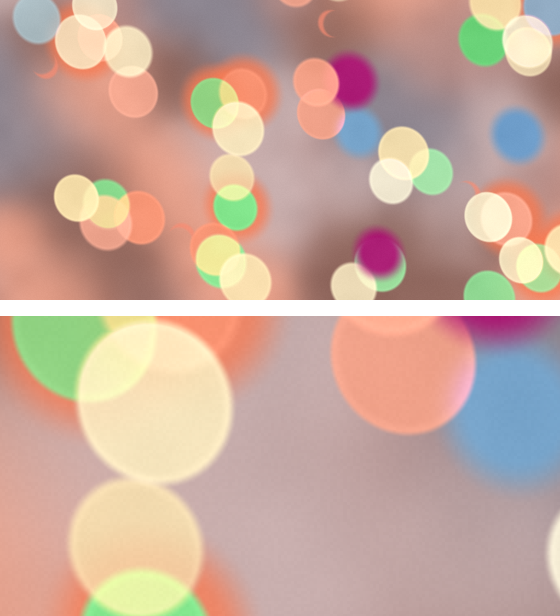
Top: the whole. Bottom: its middle third, enlarged.
Reproduce this background procedurally as a WebGL 1 fragment shader.

```glsl
precision highp float;

uniform vec2 u_resolution;

#define CLUSTERS 18
#define CHAIN 3
#define GLOWS 40
#define DISC_RADIUS 0.083
#define EDGE_SOFTNESS 0.006
#define DISC_OPACITY 0.95
#define KEEP_CHANCE 0.86
#define HALO_CHANCE 0.20
#define SLIVERS 4
#define GRAIN 0.012

const vec3 MAUVE = vec3(0.71, 0.55, 0.53);
const vec3 BROWN = vec3(0.54, 0.38, 0.34);
const vec3 PEACH = vec3(0.94, 0.64, 0.54);
const vec3 MIST = vec3(0.79, 0.70, 0.70);
const vec3 SLATE = vec3(0.53, 0.52, 0.57);
const vec3 EMBER = vec3(0.98, 0.48, 0.32);

float hash(vec2 p) {
  vec3 q = fract(vec3(p.xyx) * 0.1031);
  q += dot(q, q.yzx + 33.33);
  return fract((q.x + q.y) * q.z);
}

float noise(vec2 p) {
  vec2 cell = floor(p), f = fract(p);
  f = f * f * (3.0 - 2.0 * f);
  float low = mix(hash(cell), hash(cell + vec2(1.0, 0.0)), f.x);
  float high = mix(hash(cell + vec2(0.0, 1.0)), hash(cell + 1.0), f.x);
  return mix(low, high, f.y);
}

// Evenly spread point in the unit square
vec2 spread(float i) {
  return fract(vec2(0.13, 0.42) + i * vec2(0.7549, 0.5698));
}

vec3 glowColour(float pick) {
  if (pick < 0.28) return MAUVE;
  if (pick < 0.50) return BROWN;
  if (pick < 0.72) return PEACH;
  if (pick < 0.88) return MIST;
  return SLATE;
}

// Out-of-focus surroundings: a smooth blend of wide glows
vec3 backdrop(vec2 p, vec2 canvas) {
  vec3 sum = MAUVE * 0.12;
  float total = 0.12;
  for (int i = 0; i < GLOWS; i++) {
    float id = float(i);
    vec2 q = p - (spread(id + 90.0) * 1.2 - 0.1) * canvas;
    float size = mix(0.09, 0.19, hash(vec2(id, 11.0)));
    float weight = exp(-dot(q, q) / (size * size));
    sum += weight * glowColour(hash(vec2(id, 12.0)));
    total += weight;
  }
  return sum / total + 0.03 * (noise(p * 14.0) - 0.5);
}

// Lamp colour, chosen by share and varied by shade
vec3 lampColour(float pick, float shade) {
  if (pick < 0.42) return mix(vec3(1.00, 0.90, 0.66), vec3(0.96, 0.93, 0.83), shade);
  if (pick < 0.67) return mix(vec3(0.99, 0.57, 0.43), vec3(0.98, 0.72, 0.64), shade);
  if (pick < 0.85) return mix(vec3(0.34, 0.88, 0.45), vec3(0.66, 0.97, 0.69), shade);
  if (pick < 0.94) return mix(vec3(0.32, 0.57, 0.81), vec3(0.68, 0.79, 0.82), shade);
  return vec3(0.68, 0.07, 0.45);
}

// Signed distance to a slightly oval, tilted aperture
float aperture(vec2 p, float radius) {
  p = mat2(0.88, -0.47, 0.47, 0.88) * p;
  return length(p * vec2(1.05, 0.96)) - radius;
}

// One lamp: optional halo, disc with a bright rim, lighter where lamps overlap
void addLamp(inout vec3 col, inout float covered, vec2 p, float id) {
  float pick = fract(id * 0.618034 + 0.21);
  float shade = hash(vec2(id, 5.0));
  float radius = DISC_RADIUS * mix(0.90, 1.08, hash(vec2(id, 6.0)));
  float d = aperture(p, radius);

  float halo = step(hash(vec2(id, 7.0)), HALO_CHANCE);
  float ring = 1.0 - smoothstep(0.0, 0.06, aperture(p - vec2(0.008, 0.004), radius));
  col = mix(col, EMBER, 0.75 * halo * ring * (1.0 - covered));

  float hazy = max(step(0.94, pick), step(0.85, pick) * step(shade, 0.5));
  float soft = EDGE_SOFTNESS * mix(0.6, 1.5, hash(vec2(id, 8.0)));
  soft = mix(soft, 0.026, hazy);
  float opacity = DISC_OPACITY * mix(0.82, 1.0, hash(vec2(id, 10.0)));
  float mask = opacity * (1.0 - smoothstep(-soft, soft, d));
  vec3 tint = lampColour(pick, shade);
  float rim = smoothstep(-0.014, -0.003, d) * (1.0 - hazy);
  tint += 0.035 * rim + 0.03 * (noise(p * 18.0 + id) - 0.5);
  vec3 lit = mix(tint, max(col, tint) + 0.06, covered * (1.0 - step(0.94, pick)));
  col = mix(col, lit, mask);
  covered = max(covered, mask);
}

void main() {
  vec2 p = gl_FragCoord.xy / u_resolution.y;
  vec2 canvas = vec2(u_resolution.x / u_resolution.y, 1.0);
  vec3 col = backdrop(p, canvas);
  float covered = 0.0;

  // Short wandering chains of lamps
  for (int i = 0; i < CLUSTERS; i++) {
    vec2 centre = spread(float(i)) * canvas;
    for (int j = 0; j < CHAIN; j++) {
      float id = float(i * CHAIN + j);
      if (hash(vec2(id, 1.0)) < KEEP_CHANCE) addLamp(col, covered, p - centre, id);
      float angle = 6.2832 * hash(vec2(id, 2.0));
      float stride = mix(0.10, 0.17, hash(vec2(id, 3.0)));
      centre += stride * vec2(cos(angle), sin(angle));
    }
  }

  // Thin crescents of clipped light
  for (int i = 0; i < SLIVERS; i++) {
    float id = float(i);
    vec2 q = p - spread(id + 40.0) * canvas;
    float angle = 6.2832 * hash(vec2(id, 9.0));
    vec2 shift = 0.022 * vec2(cos(angle), sin(angle));
    float d = max(aperture(q, 0.045), 0.045 - length(q - shift));
    float mask = 1.0 - smoothstep(-0.008, 0.004, d);
    col = mix(col, vec3(0.98, 0.55, 0.45), 0.7 * mask * (1.0 - covered));
  }

  col += GRAIN * (hash(floor(p * 274.0)) - 0.5);
  gl_FragColor = vec4(clamp(col, 0.0, 1.0), 1.0);
}
```
